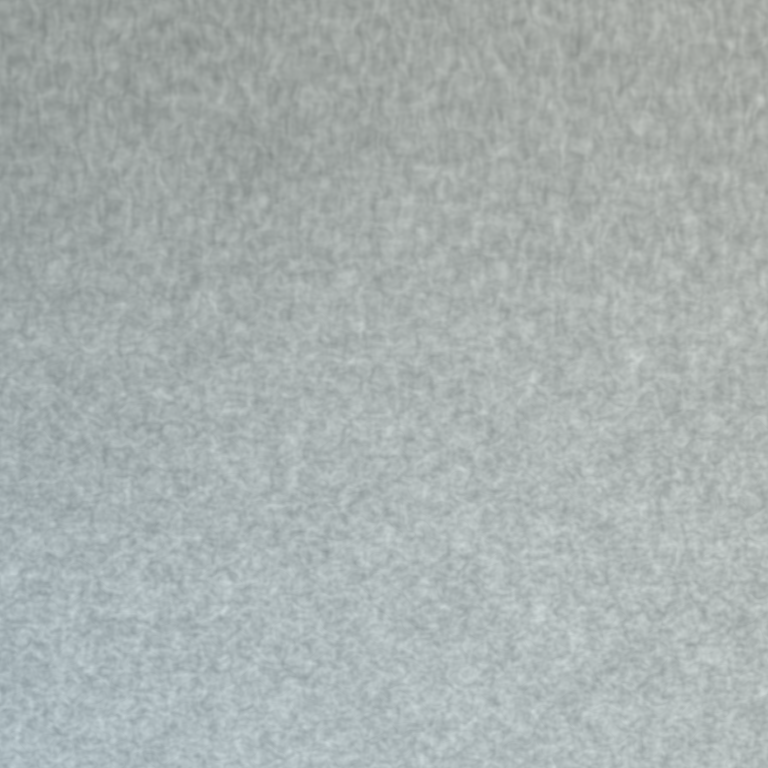
This texture is drawn by a Shadertoy shader. Its source:

```glsl
// Brushed pale grey metal sheet with fine mottled grain and soft uneven light.

const vec3 TOP_LEFT = vec3(0.580, 0.607, 0.596);
const vec3 TOP_RIGHT = vec3(0.641, 0.656, 0.636);
const vec3 BOTTOM_LEFT = vec3(0.668, 0.724, 0.746);
const vec3 BOTTOM_RIGHT = vec3(0.700, 0.735, 0.732);
const vec3 GRAIN_TINT = vec3(1.0, 1.0, 0.98);

float hash(vec2 p) {
    vec3 q = fract(vec3(p.xyx) * 0.1031);
    q += dot(q, q.yzx + 33.33);
    return fract((q.x + q.y) * q.z);
}

vec2 gradientAt(vec2 cell) {
    float angle = 6.28318 * hash(cell + 17.0);
    return vec2(cos(angle), sin(angle));
}

// Gradient noise, roughly -0.7 to 0.7
float gradientNoise(vec2 p) {
    vec2 i = floor(p), f = p - i;
    vec2 u = f * f * f * (f * (f * 6.0 - 15.0) + 10.0);
    float a = dot(gradientAt(i), f);
    float b = dot(gradientAt(i + vec2(1, 0)), f - vec2(1, 0));
    float c = dot(gradientAt(i + vec2(0, 1)), f - vec2(0, 1));
    float d = dot(gradientAt(i + vec2(1, 1)), f - vec2(1, 1));
    return mix(mix(a, b, u.x), mix(c, d, u.x), u.y);
}

// Bends coordinates slightly so that the noise grid does not show
vec2 warp(vec2 p, float frequency, float amount) {
    vec2 q = p * frequency;
    return p + amount * vec2(gradientNoise(q + 31.0), gradientNoise(q + 83.0));
}

// Thin dark creases along the zero lines of the noise
float creases(vec2 p, float width) {
    return 1.0 - smoothstep(0.0, width, abs(gradientNoise(p)));
}

// Sparse soft light flecks, one candidate per cell
float flecks(vec2 p, float density) {
    vec2 cell = floor(p);
    float sum = 0.0;
    for (int y = -1; y <= 1; y++) {
        for (int x = -1; x <= 1; x++) {
            vec2 id = cell + vec2(x, y);
            vec2 centre = id + vec2(hash(id + 5.0), hash(id + 61.0));
            float radius = mix(0.16, 0.36, hash(id + 113.0));
            vec2 d = (p - centre) / radius;
            float present = step(hash(id + 211.0), density);
            sum += present * hash(id + 307.0) * exp(-dot(d, d));
        }
    }
    return sum;
}

// Broad light, brighter in the middle, with a faint smudge
vec3 sheetLight(vec2 uv) {
    vec3 low = mix(BOTTOM_LEFT, BOTTOM_RIGHT, uv.x);
    vec3 high = mix(TOP_LEFT, TOP_RIGHT, uv.x);
    vec3 light = mix(low, high, smoothstep(-0.15, 1.1, uv.y));
    vec2 centred = uv - vec2(0.60, 0.48);
    light += 0.026 * exp(-5.0 * dot(centred, centred));
    vec2 smudge = (uv - vec2(0.34, 0.80)) / vec2(0.045, 0.065);
    return light - 0.045 * exp(-dot(smudge, smudge));
}

// Streaked and soft at the top, finer and crisper at the bottom
float grain(vec2 p, float height) {
    vec2 q = warp(p, 40.0, 0.006);
    float crisp = 1.0 - smoothstep(0.25, 0.95, height);
    float patches = gradientNoise(q * 8.0 + 300.0);
    float cloud = gradientNoise(q * 19.0);
    float mottle = gradientNoise(q * 46.0 + 9.0);
    float streak = gradientNoise(q * vec2(112.0, 50.0) + 40.0);
    float fine = gradientNoise(q * vec2(88.0, 122.0) + 70.0);
    float speck = gradientNoise(p * 165.0 + 130.0);
    float lines = creases(q * vec2(58.0, 84.0) + 200.0, 0.16) - 0.35;
    float value = 0.018 * patches + 0.032 * cloud + 0.058 * mottle;
    value += mix(0.074, 0.034, crisp) * streak;
    value += mix(0.038, 0.090, crisp) * fine;
    value += mix(0.012, 0.044, crisp) * speck;
    return value - mix(0.003, 0.012, crisp) * lines;
}

void mainImage(out vec4 fragColor, in vec2 fragCoord) {
    vec2 uv = fragCoord / iResolution.xy;
    vec2 p = fragCoord / iResolution.y;

    vec3 color = sheetLight(uv);
    color += GRAIN_TINT * grain(p, uv.y);
    color += 0.065 * flecks(warp(p, 60.0, 0.005) * 36.0, 0.25);

    fragColor = vec4(clamp(color, 0.0, 1.0), 1.0);
}
```
